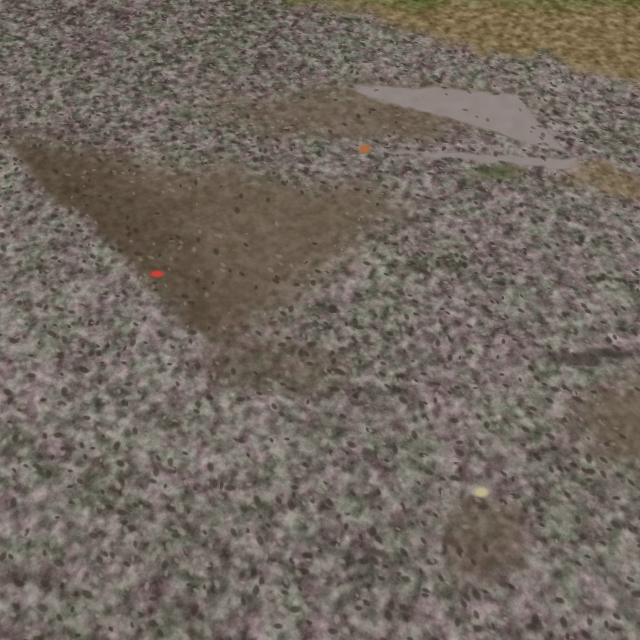
This texture is drawn by a Shadertoy shader. Its source:

```glsl
float hash(vec2 p) {
    p = fract(p * vec2(0.1031, 0.1137));
    p += dot(p, p.yx + 33.33);
    return fract((p.x + p.y) * p.x * 17.3);
}

float noise(vec2 p) {
    vec2 i = floor(p), f = fract(p);
    f = f * f * (3.0 - 2.0 * f);
    return mix(mix(hash(i), hash(i + vec2(1, 0)), f.x),
               mix(hash(i + vec2(0, 1)), hash(i + vec2(1, 1)), f.x), f.y);
}

// Centred fractal noise
float fbm(vec2 p) {
    float sum = 0.0, gain = 0.5;
    for (int i = 0; i < 4; i++) {
        sum += gain * (noise(p) - 0.5);
        p = mat2(1.6, 1.2, -1.2, 1.6) * p + 7.3;
        gain *= 0.5;
    }
    return sum;
}

// Signed distance to a line, positive on its left
float side(vec2 p, vec2 a, vec2 b) {
    vec2 d = normalize(b - a);
    return dot(p - a, vec2(-d.y, d.x));
}

// Soft elliptical patch
float patchMask(vec2 p, vec2 centre, vec2 size) {
    return 1.0 - smoothstep(0.35, 1.1, length((p - centre) / size));
}

// Coverage of scattered oval stones
float stones(vec2 p, float density) {
    vec2 cell = floor(p);
    float cover = 0.0;
    for (int y = -1; y <= 1; y++)
    for (int x = -1; x <= 1; x++) {
        vec2 id = cell + vec2(x, y);
        vec2 d = p - id - vec2(hash(id + 11.0), hash(id + 47.0));
        float angle = 2.0 * hash(id + 83.0) - 1.4;
        d = mat2(cos(angle), -sin(angle), sin(angle), cos(angle)) * d;
        float radius = mix(0.22, 0.5, hash(id + 29.0));
        float stone = 1.0 - smoothstep(0.4, 1.1, length(d * vec2(0.8, 1.35)) / radius);
        cover = max(cover, stone * step(hash(id + 5.0), density));
    }
    return cover;
}

void mainImage(out vec4 fragColor, in vec2 fragCoord) {
    vec2 uv = fragCoord / iResolution.xy;

    // Ground plane in perspective, grain leaning down to the right
    vec2 ground = vec2(uv.x - 0.5, 2.0) * 150.0 / (2.2 - uv.y) + 200.0;
    vec2 grain = mat2(0.88, 0.45, -0.4, 0.95) * ground;
    vec2 warped = uv + 0.05 * vec2(fbm(uv * 14.0), fbm(uv * 14.0 + 40.0))
                     + 0.02 * vec2(fbm(ground * 0.5), fbm(ground * 0.5 + 90.0));

    // Muddy hollow with a firm left rim and a ragged right side
    float rim = side(warped, vec2(0.0, 0.78), vec2(0.36, 0.43));
    float hollow = smoothstep(-0.012, 0.018, rim)
        * smoothstep(-0.03, 0.07, side(warped, vec2(0.36, 0.43), vec2(0.66, 0.67)))
        * smoothstep(-0.03, 0.04, side(warped, vec2(0.66, 0.69), vec2(0.0, 0.80)));
    float dirt = max(0.85 * patchMask(warped, vec2(0.58, 0.83), vec2(0.32, 0.055)),
                     0.85 * patchMask(warped, vec2(1.0, 0.34), vec2(0.12, 0.10)));
    dirt = max(dirt, 0.7 * patchMask(warped, vec2(0.76, 0.16), vec2(0.09, 0.08)));
    dirt = max(dirt, 0.6 * patchMask(warped, vec2(0.42, 0.43), vec2(0.14, 0.06)));
    float mud = max(hollow, dirt);

    // Pale water ringing a mud bank
    vec2 shore = mix(uv, warped, 0.4);
    float pool = min(min(side(shore, vec2(0.625, 0.763), vec2(0.918, 0.73)),
                         side(shore, vec2(0.918, 0.733), vec2(0.807, 0.853))),
                     side(shore, vec2(0.807, 0.853), vec2(0.55, 0.87)));
    float bank = min(side(shore, vec2(0.625, 0.768), vec2(0.898, 0.752)),
                     side(shore, vec2(0.898, 0.759), vec2(0.56, 0.854)));
    float water = smoothstep(-0.003, 0.004, min(pool, -bank))
                * smoothstep(0.53, 0.57, uv.x);

    // Gravel tint and grain
    float broad = fbm(uv * 7.0 + 3.0);
    float tint = smoothstep(-0.25, 0.25, fbm(ground * 0.22));
    vec3 color = mix(vec3(0.465, 0.42, 0.408), vec3(0.435, 0.423, 0.385), tint);
    color += 0.11 * broad - 0.03 * smoothstep(0.75, 1.0, uv.y);
    vec3 mudColor = mix(vec3(0.325, 0.275, 0.22), vec3(0.41, 0.355, 0.295),
                        smoothstep(0.0, 0.16, rim + 0.1 * broad));
    color = mix(color, mudColor, mud * 0.9);
    float rough = mix(1.0, 0.3, mud);
    color += rough * (0.25 * (noise(grain) - 0.5) + 0.30 * fbm(grain * 1.7));
    color += rough * 0.07 * (noise(grain * 0.7 + 60.0) - 0.5) * vec3(0.6, -0.2, 0.3);

    // Dark gaps and pale chips
    float clumps = smoothstep(-0.2, 0.25, fbm(uv * 9.0 + 20.0));
    float gaps = stones(grain * 0.72, mix(0.12, 0.34, clumps) * mix(1.0, 0.4, mud));
    float chips = stones(grain * 0.85 + 130.0, mix(0.24, 0.08, mud));
    color = mix(color, vec3(0.23, 0.20, 0.17), gaps * 0.68);
    color = mix(color, vec3(0.60, 0.57, 0.52), chips * mix(0.55, 0.4, mud));

    // Shadowed rut at the right
    float rut = patchMask(warped, vec2(0.92, 0.448), vec2(0.09, 0.014));
    color = mix(color, vec3(0.24, 0.21, 0.19), rut * 0.65);

    vec3 waterColor = vec3(0.555, 0.515, 0.50) + 0.05 * fbm(ground * 0.6);
    color = mix(color, waterColor, water * (1.0 - 0.5 * gaps));

    // Straw verge, greener at the far edge
    float verge = smoothstep(-0.015, 0.02, side(warped, vec2(0.42, 1.0), vec2(0.92, 0.885)));
    verge = max(verge, 0.65 * patchMask(warped, vec2(0.96, 0.715), vec2(0.09, 0.035)));
    float green = smoothstep(0.97, 1.01, uv.y + 0.06 * fbm(uv * 18.0));
    vec3 straw = mix(vec3(0.49, 0.42, 0.29), vec3(0.36, 0.38, 0.20), green);
    straw += 0.30 * fbm(ground * vec2(0.8, 0.9)) + 0.16 * (noise(grain * 1.2) - 0.5);
    color = mix(color, straw, verge * 0.9);
    float moss = patchMask(warped, vec2(0.78, 0.727), vec2(0.06, 0.018));
    color = mix(color, vec3(0.31, 0.32, 0.20), moss * 0.6);

    // Fallen leaves and one bright pebble
    color = mix(color, vec3(0.78, 0.26, 0.23), patchMask(uv, vec2(0.245, 0.572), vec2(0.014, 0.007)));
    color = mix(color, vec3(0.66, 0.42, 0.25), patchMask(uv, vec2(0.57, 0.767), vec2(0.012, 0.009)));
    color = mix(color, vec3(0.74, 0.70, 0.55), patchMask(uv, vec2(0.752, 0.231), vec2(0.016, 0.011)));

    fragColor = vec4(clamp(color, 0.0, 1.0), 1.0);
}
```
